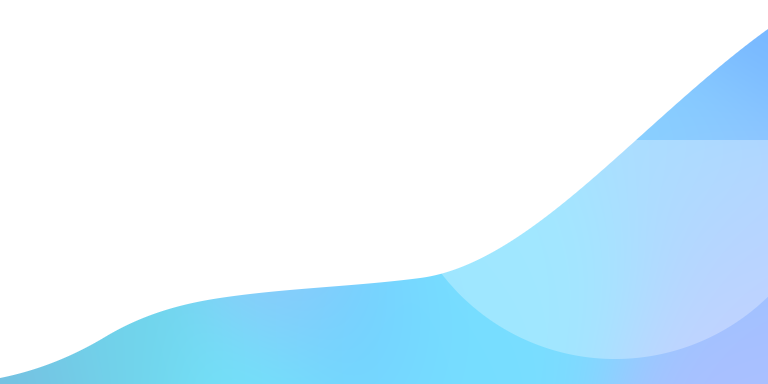
Write a Shadertoy shader that draws this background.

```glsl
// Draws a white backdrop with a soft blue wave rising to the right and a pale half disc inside it.

const vec3 WHITE = vec3(1.0);
const vec2 DISC_CENTER = vec2(1.6016, 0.6354);
const float DISC_RADIUS = 0.5703;
const float DISC_OPACITY = 0.29;

// Cubic through two knots, each given as (x, height, slope).
float hermite(float x, vec3 a, vec3 b) {
    float span = b.x - a.x;
    float t = clamp((x - a.x) / span, 0.0, 1.0);
    float s = 1.0 - t;
    float ends = mix(a.y, b.y, t * t * (3.0 - 2.0 * t));
    return ends + span * t * s * (a.z * s - b.z * t);
}

// Height of the wave crest at x.
float waveHeight(float x) {
    vec3 start = vec3(0.0, 0.0156, 0.20);
    vec3 rise = vec3(0.2734, 0.1224, 0.60);
    vec3 shelf = vec3(0.5729, 0.2240, 0.15);
    vec3 shelfEnd = vec3(1.0938, 0.2760, 0.13);
    vec3 climb = vec3(1.6536, 0.6328, 0.90);
    vec3 peak = vec3(2.0, 0.9245, 0.72);
    if (x < rise.x) return hermite(x, start, rise);
    if (x < shelf.x) return hermite(x, rise, shelf);
    if (x < shelfEnd.x) return hermite(x, shelf, shelfEnd);
    if (x < climb.x) return hermite(x, shelfEnd, climb);
    return hermite(x, climb, peak);
}

// Approximate signed distance to the crest, negative inside the wave.
float waveDistance(vec2 p) {
    float eps = 0.002;
    float slope = (waveHeight(p.x + eps) - waveHeight(p.x - eps)) / (2.0 * eps);
    return (p.y - waveHeight(p.x)) / sqrt(1.0 + slope * slope);
}

// Lower half of a disc, cut flat through its centre.
float halfDiscDistance(vec2 p, vec2 center, float radius) {
    vec2 q = p - center;
    return max(length(q) - radius, q.y);
}

// Antialiased coverage of a signed distance.
float coverage(float dist, float pixel) {
    return clamp(0.5 - dist / pixel, 0.0, 1.0);
}

// One colour spot: weighted colour in rgb, weight in a.
vec4 spot(vec2 p, vec2 center, float size, vec3 color) {
    vec2 q = (p - center) / size;
    return vec4(color, 1.0) * exp(-dot(q, q));
}

// Smooth blend of the spots that tint the wave.
vec3 waveColor(vec2 p) {
    vec4 sum = vec4(0.0);
    sum += spot(p, vec2(0.00, 0.00), 0.24, vec3(0.46, 0.75, 0.88));
    sum += spot(p, vec2(0.32, 0.08), 0.24, vec3(0.44, 0.83, 0.92));
    sum += spot(p, vec2(0.65, 0.00), 0.22, vec3(0.45, 0.89, 0.98));
    sum += spot(p, vec2(0.74, 0.25), 0.18, vec3(0.56, 0.78, 0.98));
    sum += spot(p, vec2(0.93, 0.14), 0.20, vec3(0.45, 0.81, 1.00));
    sum += spot(p, vec2(1.20, 0.08), 0.28, vec3(0.46, 0.87, 1.00));
    sum += spot(p, vec2(1.42, 0.35), 0.28, vec3(0.48, 0.87, 1.00));
    sum += spot(p, vec2(1.97, 0.02), 0.30, vec3(0.67, 0.75, 1.00));
    sum += spot(p, vec2(1.92, 0.42), 0.28, vec3(0.60, 0.76, 1.00));
    sum += spot(p, vec2(1.76, 0.64), 0.25, vec3(0.53, 0.82, 1.00));
    sum += spot(p, vec2(2.00, 0.95), 0.25, vec3(0.46, 0.71, 1.00));
    return sum.rgb / sum.a;
}

void mainImage(out vec4 fragColor, in vec2 fragCoord) {
    // Canvas height is one unit.
    float pixel = 1.0 / iResolution.y;
    vec2 p = fragCoord * pixel;

    // Tinted wave with the translucent half disc over it.
    float disc = coverage(halfDiscDistance(p, DISC_CENTER, DISC_RADIUS), pixel);
    vec3 wave = mix(waveColor(p), WHITE, DISC_OPACITY * disc);

    // Everything above the crest stays white.
    vec3 color = mix(WHITE, wave, coverage(waveDistance(p), pixel));
    fragColor = vec4(color, 1.0);
}
```
